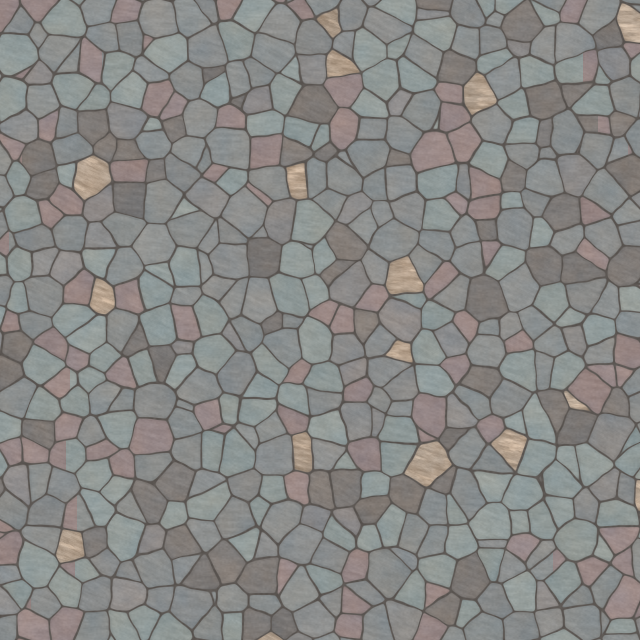
Give the GLSL for this texture, as a Shadertoy shader.

```glsl
const float STONES_ACROSS = 23.0;
const vec3 MORTAR = vec3(0.355, 0.335, 0.32);
const vec3 SLATE = vec3(0.542, 0.548, 0.547);
const vec3 SAGE = vec3(0.572, 0.606, 0.598);
const vec3 ROSE = vec3(0.592, 0.528, 0.522);
const vec3 UMBER = vec3(0.496, 0.476, 0.462);
const vec3 SAND = vec3(0.685, 0.615, 0.545);

float hash(vec2 p) {
    return fract(sin(dot(p, vec2(127.1, 311.7))) * 43758.5);
}

float valueNoise(vec2 p) {
    vec2 i = floor(p), f = fract(p);
    f = f * f * (3.0 - 2.0 * f);
    return mix(mix(hash(i), hash(i + vec2(1, 0)), f.x),
               mix(hash(i + vec2(0, 1)), hash(i + vec2(1, 1)), f.x), f.y);
}

float fbm(vec2 p) {
    float sum = 0.0, amplitude = 0.5;
    for (int i = 0; i < 4; i++) {
        sum += amplitude * valueNoise(p);
        p = p * 2.03 + 17.3;
        amplitude *= 0.5;
    }
    return sum / 0.9375;
}

vec2 rotate(vec2 p, float angle) {
    float c = cos(angle), s = sin(angle);
    return vec2(c * p.x - s * p.y, s * p.x + c * p.y);
}

vec2 stoneCentre(vec2 id) {
    return id + 0.5 + 0.92 * (vec2(hash(id), hash(id + 41.7)) - 0.5);
}

// Heavier stones push their straight borders outward
float stoneWeight(vec2 id) {
    return 0.48 * hash(id + 83.1);
}

float powerDistance(vec2 p, vec2 id) {
    vec2 d = p - stoneCentre(id);
    return dot(d, d) - stoneWeight(id);
}

vec2 findStone(vec2 p) {
    vec2 cell = floor(p), best = cell;
    float nearest = 1e5;
    for (int y = -2; y <= 2; y++)
    for (int x = -2; x <= 2; x++) {
        vec2 id = cell + vec2(x, y);
        float d = powerDistance(p, id);
        if (d < nearest) { nearest = d; best = id; }
    }
    return best;
}

// Soft minimum over all borders, which rounds the stone corners
float borderDistance(vec2 p, vec2 stone, float sharpness) {
    float own = powerDistance(p, stone), sum = 1e-9;
    vec2 centre = stoneCentre(stone), cell = floor(p);
    for (int y = -2; y <= 2; y++)
    for (int x = -2; x <= 2; x++) {
        vec2 id = cell + vec2(x, y);
        if (id == stone) continue;
        float gap = max(length(stoneCentre(id) - centre), 0.05);
        sum += exp(-sharpness * (powerDistance(p, id) - own) / (2.0 * gap));
    }
    return -log(sum) / sharpness;
}

vec3 stoneColour(vec2 id, vec2 uv) {
    float smallness = 1.0 - stoneWeight(id) / 0.48;
    float sides = smoothstep(0.3, 0.5, abs(uv.x - 0.5));
    float roseShare = 0.04 + 0.3 * smallness * smallness + 0.2 * sides;
    float roll = hash(id + 7.9);
    if (hash(id + 29.3) < roseShare) return ROSE;
    if (roll < 0.025) return SAND;
    if (roll < 0.15) return UMBER;
    if (roll < 0.43) return SAGE;
    return mix(SLATE, roll < 0.55 ? ROSE : SAGE, 0.3 * hash(id + 3.3));
}

// Slanted cleft streaks, fine grain and broad warm or cool stains
vec3 weather(vec3 colour, vec2 uv, vec2 id) {
    float angle = 0.25 + 0.5 * (hash(id + 61.0) - 0.5);
    vec2 q = rotate(uv, angle) + hash(id) * 5.0;
    float streak = fbm(q * vec2(50.0, 190.0)) - 0.5;
    float grain = valueNoise(uv * 330.0) - 0.5;
    float stain = fbm(uv * 26.0 + id * 3.1) - 0.5;
    float isSand = step(0.1, colour.r - colour.b);
    float cleft = smoothstep(0.55, 0.75, fbm(q * vec2(25.0, 110.0)));
    colour += streak * (0.09 + 0.16 * isSand) + grain * 0.03;
    colour += stain * vec3(0.07, 0.025, -0.015);
    return colour + isSand * cleft * vec3(0.11, 0.1, 0.09);
}

void mainImage(out vec4 fragColor, in vec2 fragCoord) {
    vec2 uv = fragCoord / iResolution.y;
    float pixel = STONES_ACROSS / iResolution.y;

    // Slightly uneven stone outlines
    vec2 wobble = vec2(valueNoise(uv * 60.0), valueNoise(uv * 60.0 + 37.0)) - 0.5;
    vec2 p = uv * STONES_ACROSS + 0.07 * wobble;
    vec2 id = findStone(p);
    float border = borderDistance(p, id, 38.0);

    vec3 stone = stoneColour(id, uv) + 0.035 * (hash(id + 12.4) - 0.5);
    stone = weather(stone, uv, id);
    stone *= mix(0.95, 1.0, smoothstep(0.03, 0.14, border));

    // Mortar joints of varying width
    float halfWidth = mix(0.018, 0.042, valueNoise(uv * 32.0 + 9.0));
    float cover = smoothstep(-0.75 * pixel, 0.75 * pixel, border - halfWidth);
    vec3 mortar = MORTAR + 0.05 * (valueNoise(uv * 240.0) - 0.5);
    fragColor = vec4(mix(mortar, stone, cover), 1.0);
}
```
